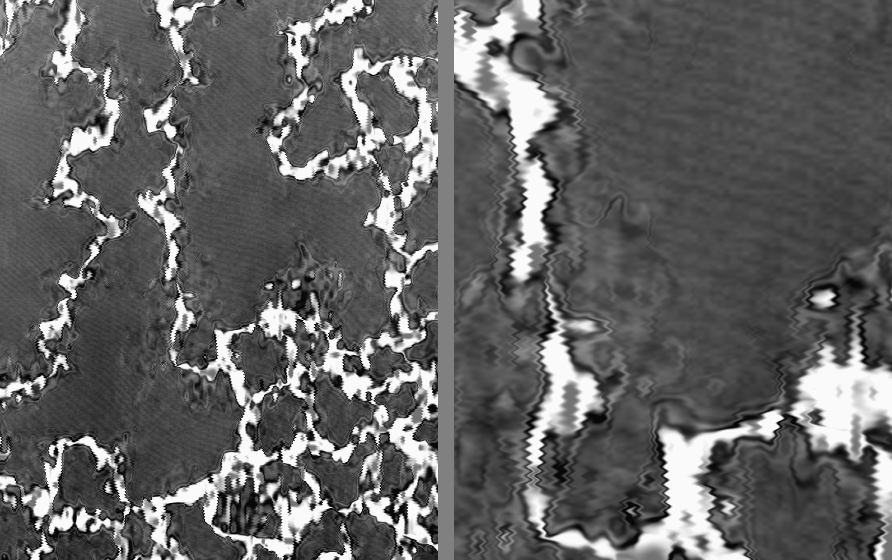
Left: the whole. Right: its middle third, enlarged.
Write a WebGL 2 fragment shader that draws this texture.

```glsl
#version 300 es
precision highp float;
uniform vec2 u_resolution;
out vec4 fragColor;

float hash(vec2 p) {
  return fract(sin(dot(p, vec2(127.1, 311.7))) * 43758.5453);
}

float noise(vec2 p) {
  vec2 i = floor(p), f = fract(p);
  f = f * f * (3.0 - 2.0 * f);
  return mix(mix(hash(i), hash(i + vec2(1, 0)), f.x),
             mix(hash(i + vec2(0, 1)), hash(i + vec2(1, 1)), f.x), f.y);
}

vec2 siteOf(vec2 cell) {
  return cell + 0.5 + 0.8 * (vec2(hash(cell), hash(cell + 31.7)) - 0.5);
}

// Cells in upright bands stand alone; the others merge into wide open regions
float groupOf(vec2 cell, vec2 site) {
  float band = noise(site * vec2(0.6, 0.16) + 3.0) - 0.02 * (site.y - 5.0);
  band += 0.3 * (hash(cell + 7.3) - 0.5);
  if (band > 0.45) return 10.0 + hash(cell + 0.5);
  return floor(noise(site * 0.24 + 9.0) * 3.0);
}

// Distance to the nearest border between two groups, in cell units
float wallDistance(vec2 q) {
  vec2 home = floor(q), nearestCell = home;
  float nearest = 9.0, other = 9.0;
  for (int y = -1; y <= 1; y++)
    for (int x = -1; x <= 1; x++) {
      vec2 cell = home + vec2(x, y);
      float d = distance(q, siteOf(cell));
      if (d < nearest) { nearest = d; nearestCell = cell; }
    }
  float own = groupOf(nearestCell, siteOf(nearestCell));
  for (int y = -2; y <= 2; y++)
    for (int x = -2; x <= 2; x++) {
      vec2 cell = home + vec2(x, y);
      vec2 site = siteOf(cell);
      float d = distance(q, site);
      if (d < other && abs(groupOf(cell, site) - own) > 0.00001) other = d;
    }
  return 0.5 * (other - nearest);
}

void main() {
  vec2 p = gl_FragCoord.xy / u_resolution.y;

  // Bent coordinates with a fine, uneven sideways comb
  float comb = sin(p.y * 1200.0) * noise(p * vec2(30.0, 60.0));
  vec2 combed = p + vec2(0.0018 * comb, 0.0);
  vec2 q = combed * 9.5;
  q += 0.5 * (vec2(noise(q * 1.6), noise(q * 1.6 + 17.0)) - 0.5);
  q += 0.26 * (vec2(noise(q * 6.0 + 5.0), noise(q * 6.0 + 41.0)) - 0.5);

  // Ragged wall thickness made of short upright strokes
  float strokes = 0.65 * noise(combed * vec2(120.0, 55.0))
                + 0.35 * noise(combed * vec2(45.0, 28.0) + 8.0);
  float edge = wallDistance(q) / 9.5 - (0.03 * strokes - 0.0085);

  // Grey ground, darker toward the bottom, with bent ripples and grain
  float tone = 0.185 + 0.23 * p.y;
  tone += 0.14 * (noise(p * vec2(6.0, 2.0) + 2.0) - 0.5);
  tone += 0.05 * (noise(p * 22.0) - 0.5);
  tone += 0.014 * sin(p.x * 300.0 + p.y * 500.0 + 40.0 * noise(p * 6.0));
  tone += 0.06 * (noise(p * vec2(260.0, 380.0)) - 0.5);

  // Dark and light ringing, and blurred streaks, beside the walls
  float outside = max(edge, 0.0);
  float echo = noise(combed * vec2(110.0, 70.0) + 23.0) - 0.45;
  tone -= 0.28 * exp(-outside * 85.0) * cos((outside - 0.006) * 570.0);
  tone += 0.6 * echo * exp(-outside * 60.0);

  // Bright walls with grey flecks
  float fleck = noise(combed * vec2(100.0, 60.0) + 60.0);
  float bright = mix(0.45, 1.0, smoothstep(0.08, 0.36, fleck));
  float wall = 1.0 - smoothstep(-0.003, 0.0035, edge);
  tone = mix(tone, bright, wall);

  fragColor = vec4(vec3(clamp(tone, 0.03, 0.98)), 1.0);
}
```
